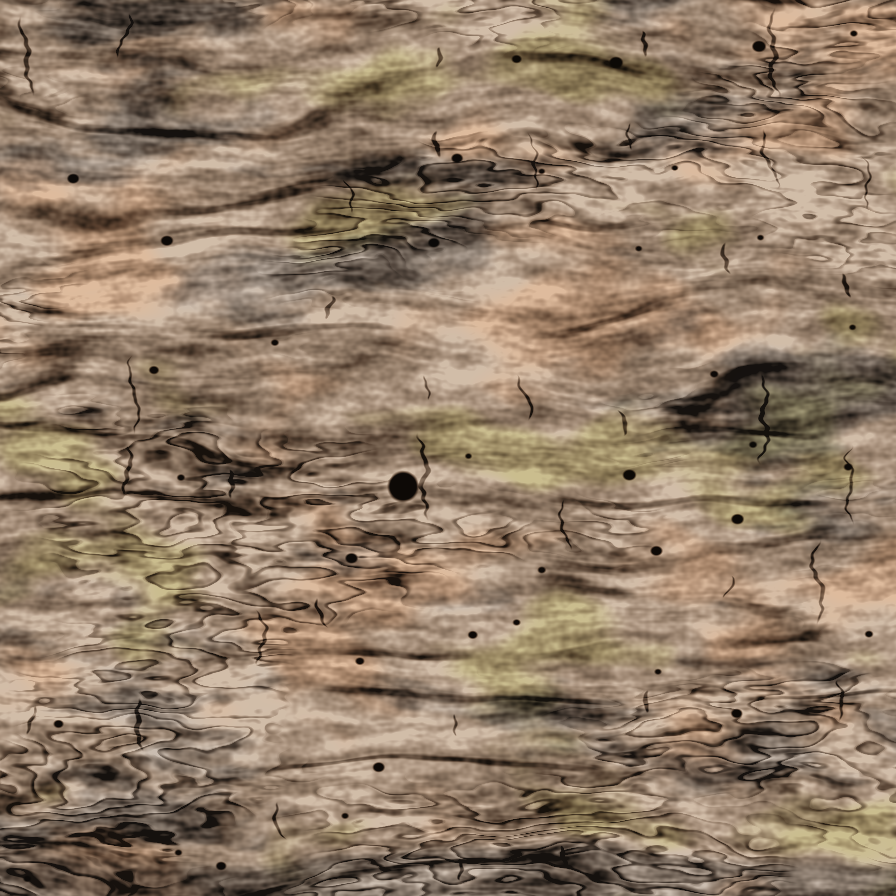
Write a Shadertoy shader that draws this texture.

```glsl
const vec3 TONES[7] = vec3[7](
    vec3(0.05, 0.035, 0.025), vec3(0.21, 0.16, 0.12), vec3(0.35, 0.27, 0.21),
    vec3(0.47, 0.39, 0.32), vec3(0.59, 0.50, 0.42), vec3(0.70, 0.61, 0.53),
    vec3(0.82, 0.74, 0.66));
const vec3 MOSS_TINT = vec3(0.95, 1.0, 0.78);
const vec3 WARM_TINT = vec3(1.06, 0.99, 0.93);

const float BASE_TONE = 4.55;       // position on the tone ramp
const float PATCH_DEPTH = 2.0;
const float GRAIN_DEPTH = 2.5;
const float FIBRE_DEPTH = 2.3;
const float SPECKLE_DEPTH = 1.1;
const float STAIN_DEPTH = 1.9;
const float LEDGE_DEPTH = 2.3;
const float SEAM_DEPTH = 2.6;
const float CRACK_DEPTH = 3.2;

const vec2 CRACK_GRID = vec2(9.0, 8.0);
const float CRACK_SHARE = 0.5;
const float CRACK_WIDTH = 0.0026;
const float HOLE_GRID = 9.0;
const float HOLE_SHARE = 0.45;
const vec2 KNOT_HOLE = vec2(0.45, 0.457);
const float KNOT_RADIUS = 0.0165;

vec2 hash2(vec2 p) {
    vec3 q = fract(p.xyx * vec3(0.1031, 0.1030, 0.0973));
    q += dot(q, q.yzx + 33.33);
    return fract((q.xx + q.yz) * q.zy);
}

float cornerSlope(vec2 cell, vec2 offset) {
    float angle = 6.2832 * hash2(cell).x;
    return dot(vec2(cos(angle), sin(angle)), offset);
}

float gradientNoise(vec2 p) {
    vec2 i = floor(p), f = p - i;
    vec2 u = f * f * f * (f * (f * 6.0 - 15.0) + 10.0);
    vec2 e = vec2(0.0, 1.0);
    return mix(
        mix(cornerSlope(i, f), cornerSlope(i + e.yx, f - e.yx), u.x),
        mix(cornerSlope(i + e, f - e), cornerSlope(i + e.yy, f - e.yy), u.x), u.y);
}

float fbm(vec2 p, int octaves) {
    float sum = 0.0, weight = 1.0;
    for (int i = 0; i < octaves; i++) {
        sum += weight * gradientNoise(p);
        p = p * 2.03 + vec2(17.3, 9.7);
        weight *= 0.55;
    }
    return sum;
}

// Short, jagged cracks running across the grain
float crackMask(vec2 p, float aa) {
    float mask = 0.0;
    vec2 home = floor(p * CRACK_GRID);
    for (int j = -1; j <= 1; j++)
    for (int i = -1; i <= 1; i++) {
        vec2 cell = home + vec2(i, j);
        vec2 chance = hash2(cell + 71.0), size = hash2(cell + 133.0);
        if (chance.x > CRACK_SHARE) continue;
        vec2 d = p - (cell + 0.2 + 0.6 * hash2(cell + 19.0)) / CRACK_GRID;
        float halfLength = mix(0.012, 0.055, size.x * size.x);
        float seed = chance.y * 90.0;
        d.x += 0.022 * gradientNoise(vec2(p.y * 22.0, seed));
        d.x += 0.007 * gradientNoise(vec2(p.y * 85.0, seed + 5.0));
        float taper = 1.0 - abs(d.y) / halfLength;
        float width = CRACK_WIDTH * mix(0.5, 1.2, size.y) * sqrt(max(taper, 0.0));
        float line = 1.0 - smoothstep(width - aa, width + aa, abs(d.x));
        mask = max(mask, line * smoothstep(0.0, 0.25, taper));
    }
    return mask;
}

// Scattered beetle holes, one at most per cell
float holeMask(vec2 p, float aa) {
    vec2 cell = floor(p * HOLE_GRID), size = hash2(cell + 211.0);
    vec2 d = p - (cell + 0.15 + 0.7 * hash2(cell + 47.0)) / HOLE_GRID;
    float radius = mix(0.0028, 0.0065, size.y * size.y);
    float edge = length(d * vec2(0.9, 1.1)) - radius;
    return (1.0 - smoothstep(-aa, 1.5 * aa, edge)) * step(size.x, HOLE_SHARE);
}

void mainImage(out vec4 fragColor, in vec2 fragCoord) {
    vec2 p = fragCoord / iResolution.y;
    float aa = 1.0 / iResolution.y;

    // Grain coordinates bend gently around the surface
    vec2 q = p + vec2(0.0, 0.03 * fbm(p * vec2(2.5, 5.0), 3));
    float grain = fbm(q * vec2(6.0, 42.0), 3);
    float fibre = fbm(q * vec2(26.0, 88.0) + 31.0, 2);
    float broad = fbm(q * vec2(2.5, 7.0) + 5.0, 4);
    float speckle = gradientNoise(p * vec2(120.0, 165.0));

    // Dark weathering, heavier along the lower edge
    float stain = smoothstep(0.1, 0.5, fbm(q * vec2(3.0, 8.0) + 53.0, 5));
    float foot = 1.0 - smoothstep(0.035, 0.06, q.y);
    stain = max(stain, 0.85 * foot);

    // Flaked layers: a pale lip beside a shadowed step
    float rough = smoothstep(-0.1, 0.25, fbm(p * vec2(2.5, 4.0) + 11.0, 3) + 0.5 * abs(p.y - 0.5) - 0.1);
    float layer = fract(4.0 * fbm(q * vec2(3.5, 12.0) + 83.0, 4));
    float shadow = smoothstep(0.68, 0.9, layer) * (1.0 - smoothstep(0.94, 1.0, layer));
    float lip = smoothstep(0.0, 0.06, layer) * (1.0 - smoothstep(0.06, 0.3, layer));

    // Long seams along the grain
    float seamField = gradientNoise(q * vec2(1.3, 9.0) + 23.0) + 0.05 * grain;
    float seam = 1.0 - smoothstep(0.012, 0.055, abs(seamField));
    seam *= smoothstep(-0.12, 0.2, gradientNoise(q * vec2(5.0, 3.0) + 67.0));

    float tone = BASE_TONE + PATCH_DEPTH * broad + GRAIN_DEPTH * grain
        + FIBRE_DEPTH * mix(0.7, 1.2, rough) * fibre + SPECKLE_DEPTH * speckle;
    tone -= STAIN_DEPTH * stain + SEAM_DEPTH * seam;
    tone += rough * (0.9 * lip - LEDGE_DEPTH * shadow);
    tone -= CRACK_DEPTH * crackMask(p, aa);

    // Large bored hole with a worn, pale rim
    float bore = length(p - KNOT_HOLE) - KNOT_RADIUS;
    tone += 0.9 * (1.0 - smoothstep(0.0, 0.009, bore));
    float hole = max(holeMask(p, aa), 1.0 - smoothstep(-2.0 * aa, 2.0 * aa, bore));
    tone = mix(max(tone, 0.25), 0.0, hole);

    vec3 color = TONES[0];
    for (int i = 1; i < 7; i++)
        color = mix(color, TONES[i], clamp(tone - float(i - 1), 0.0, 1.0));

    // Grey stains, moss and warm bare wood
    float hue = fbm(p * vec2(4.0, 7.0) + 97.0, 3);
    color = mix(color, vec3(dot(color, vec3(0.34, 0.4, 0.26))), 0.4 * stain);
    color *= mix(vec3(1.0), MOSS_TINT, 0.7 * smoothstep(0.15, 0.5, hue));
    color *= mix(vec3(1.0), WARM_TINT, smoothstep(0.1, 0.5, -hue));
    fragColor = vec4(color, 1.0);
}
```
